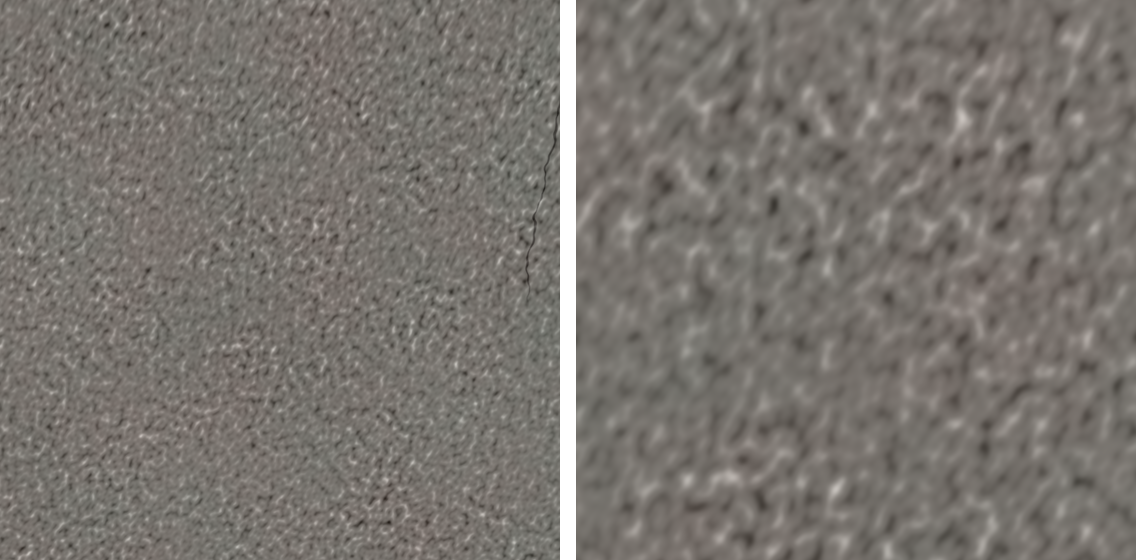
Left, the full canvas; right, a detail of the centre.
This texture is drawn by a WebGL 1 fragment shader. Its source:

```glsl
precision highp float;
// Worn grey asphalt with fine leaning grains and a thin crack near the right edge.

uniform vec2 u_resolution;

#define BASE_COLOR vec3(0.467, 0.449, 0.428)
#define GRAIN_SCALE 72.0      // coarse grain cells across the canvas
#define GRAIN_LEAN 0.28       // sideways shear of the grains
#define GRAIN_SOFT 0.027      // contrast of the quiet ground
#define SPECK_LIGHT 0.0165    // extra contrast of pale chips
#define SPECK_DARK 0.0135     // extra contrast of dark pits
#define PATCH_SCALE 8.0       // size of livelier and calmer areas
#define TINT_AMOUNT 0.016     // strength of the warm and cool stains
#define CRACK_WIDTH 0.0019    // half width of the crack
#define CRACK_DEPTH 0.2       // darkening inside the crack

float hash(vec2 cell) {
  vec3 q = fract(vec3(cell.xyx) * 0.1031);
  q += dot(q, q.yzx + 33.33);
  return fract((q.x + q.y) * q.z);
}

// Dot product of a random unit gradient with the offset from its corner.
float corner(vec2 cell, vec2 offset) {
  float angle = 6.2832 * hash(cell);
  return dot(vec2(cos(angle), sin(angle)), offset);
}

float gradientNoise(vec2 p) {
  vec2 i = floor(p);
  vec2 f = p - i;
  vec2 w = f * f * f * (f * (f * 6.0 - 15.0) + 10.0);
  vec2 e = vec2(1.0, 0.0);
  float low = mix(corner(i, f), corner(i + e.xy, f - e.xy), w.x);
  float high = mix(corner(i + e.yx, f - e.yx), corner(i + e.xx, f - e.xx), w.x);
  return mix(low, high, w.y);
}

vec2 rotate(vec2 p, float angle) {
  float c = cos(angle);
  float s = sin(angle);
  return vec2(c * p.x - s * p.y, s * p.x + c * p.y);
}

// Two turned octaves, about unit variance; grains stretch towards the top.
float grain(vec2 p) {
  vec2 q = vec2(p.x - GRAIN_LEAN * p.y, p.y * (0.95 - 0.15 * p.y));
  q *= GRAIN_SCALE;
  float coarse = gradientNoise(q + 11.0);
  float fine = gradientNoise(rotate(q, 0.5) * 1.7 + 67.0);
  return 3.4 * coarse + 2.8 * fine;
}

// Coverage of a jagged crack that follows a bent path up the right side.
float crack(vec2 p, float pixel) {
  float path = 0.945 + 0.055 * smoothstep(0.52, 0.84, p.y);
  path += 0.010 * gradientNoise(vec2(p.y * 22.0, 4.3));
  path += 0.004 * gradientNoise(vec2(p.y * 70.0, 9.6));
  float width = CRACK_WIDTH * (1.0 + 0.9 * gradientNoise(vec2(p.y * 38.0, 2.4)));
  float edge = max(pixel, 0.0012);
  float line = 1.0 - smoothstep(width - edge, width + edge, abs(p.x - path));
  float ends = smoothstep(0.43, 0.52, p.y) * (1.0 - smoothstep(0.80, 0.86, p.y));
  return line * ends;
}

void main() {
  float pixel = 1.0 / min(u_resolution.x, u_resolution.y);
  vec2 p = gl_FragCoord.xy * pixel;

  // Grains: a calm ground with strong tails for chips and pits.
  float liveliness = 1.0 + 0.45 * gradientNoise(p * PATCH_SCALE + 5.0);
  float g = grain(p) * liveliness;
  float speck = g > 0.0 ? SPECK_LIGHT : SPECK_DARK;
  float tone = GRAIN_SOFT * g + speck * g * abs(g);

  // Broad shading, with faint rosy stains and a cooler right side.
  tone += 0.022 * gradientNoise(p * 3.0 + 21.0);
  float stain = gradientNoise(p * 6.0 + 40.0) + 0.5 * gradientNoise(p * 31.0 + 13.0);
  stain -= 0.5 * smoothstep(0.75, 1.0, p.x);
  vec3 color = BASE_COLOR + tone + TINT_AMOUNT * stain * vec3(1.0, -0.4, -0.2);

  color -= CRACK_DEPTH * crack(p, pixel) * vec3(1.0, 1.02, 0.98);
  gl_FragColor = vec4(clamp(color, 0.0, 1.0), 1.0);
}
```
